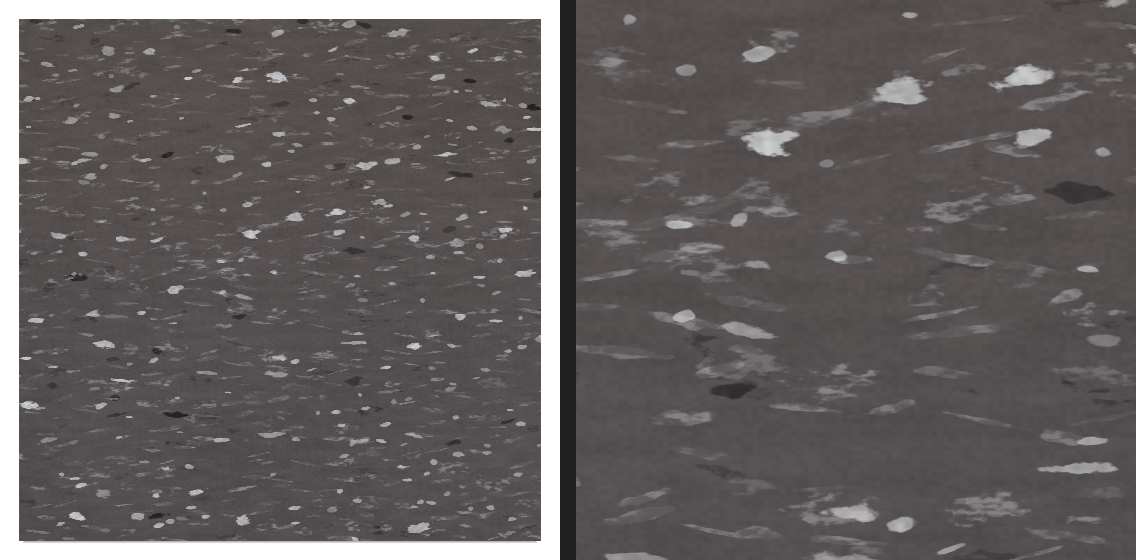
Left: the whole. Right: its middle third, enlarged.
Give the GLSL for this texture, as a three.js fragment shader.

```glsl
// Dark grey vinyl floor tile with horizontal pale and black flecks on a white ground.
varying vec2 vUv;

const vec3 WHITE = vec3(1.0);
const vec3 GROUND_DARK = vec3(0.295, 0.28, 0.285);
const vec3 GROUND_LIGHT = vec3(0.355, 0.335, 0.342);
const vec3 WARM_TINT = vec3(0.008, 0.0, -0.010);
const vec3 CHIP_PALE = vec3(0.84, 0.85, 0.86);
const vec3 SMEAR_GREY = vec3(0.66, 0.65, 0.66);
const vec3 CHIP_BLACK = vec3(0.11, 0.10, 0.105);
const vec3 SHADOW = vec3(0.72, 0.71, 0.71);
const float MARGIN = 0.034;

float hash(vec2 p) {
  return fract(sin(dot(p, vec2(127.1, 311.7))) * 43758.5453);
}

float noise(vec2 p) {
  vec2 i = floor(p);
  vec2 f = fract(p);
  f = f * f * (3.0 - 2.0 * f);
  float low = mix(hash(i), hash(i + vec2(1.0, 0.0)), f.x);
  float high = mix(hash(i + vec2(0.0, 1.0)), hash(i + vec2(1.0, 1.0)), f.x);
  return mix(low, high, f.y);
}

float fbm(vec2 p) {
  float sum = 0.0;
  float gain = 0.5;
  for (int i = 0; i < 4; i++) {
    sum += gain * noise(p);
    p = p * 2.03 + 17.3;
    gain *= 0.5;
  }
  return sum / 0.9375;
}

vec2 rotate(vec2 p, float angle) {
  float c = cos(angle);
  float s = sin(angle);
  return vec2(c * p.x + s * p.y, c * p.y - s * p.x);
}

// Coverage of ragged flecks scattered over a jittered grid; size is the half extent.
float flecks(vec2 p, vec2 cells, vec2 size, float density, float ragged, float seed) {
  vec2 home = floor(p * cells);
  float rough = ragged * (fbm(p * vec2(75.0, 150.0) + seed) - 0.5);
  float cover = 0.0;
  for (int j = -1; j <= 1; j++) {
    for (int i = -1; i <= 1; i++) {
      vec2 id = home + vec2(float(i), float(j));
      vec2 key = id + seed;
      vec2 jitter = 0.8 * (vec2(hash(key + 3.1), hash(key + 7.7)) - 0.5);
      vec2 center = (id + 0.5 + jitter) / cells;
      vec2 extent = size * mix(vec2(0.35), vec2(1.0), vec2(hash(key + 11.3), hash(key + 15.9)));
      float angle = 0.55 * (hash(key + 19.2) - 0.4);
      float d = length(rotate(p - center, angle) / extent) + rough;
      float tone = mix(0.4, 1.0, hash(key + 23.6));
      float present = step(hash(key), density);
      cover = max(cover, present * tone * (1.0 - smoothstep(0.72, 1.05, d)));
    }
  }
  return cover;
}

// Fine streaky mottling of the tile body.
vec3 ground(vec2 p) {
  float streaks = fbm(p * vec2(28.0, 95.0));
  float grain = noise(p * vec2(300.0, 380.0));
  float clouds = noise(p * 5.0 + 4.0);
  float tone = 0.5 + 0.9 * (streaks - 0.5) + 0.5 * (grain - 0.5) + 0.3 * (clouds - 0.5);
  vec3 color = mix(GROUND_DARK, GROUND_LIGHT, clamp(tone, -0.2, 1.3));
  return color + WARM_TINT * smoothstep(0.2, 0.8, p.y);
}

vec3 tile(vec2 p) {
  vec3 color = ground(p);
  float wisps = smoothstep(0.40, 0.72, fbm(p * vec2(110.0, 260.0) + 31.0));
  float mottle = mix(0.7, 1.0, noise(p * vec2(190.0, 260.0) + 9.0));

  // Dark smudges and black chips
  float smudge = flecks(p, vec2(13.0, 22.0), vec2(0.028, 0.010), 0.35, 1.6, 41.0);
  color = mix(color, CHIP_BLACK, 0.45 * smudge * wisps);
  float black = flecks(p, vec2(9.0, 15.0), vec2(0.022, 0.007), 0.22, 1.5, 57.0);
  color = mix(color, CHIP_BLACK, black * mottle);

  // Worn grey smears and thin scratches
  float smear = flecks(p, vec2(15.0, 26.0), vec2(0.034, 0.012), 0.45, 1.8, 5.0);
  color = mix(color, SMEAR_GREY, 0.60 * smear * wisps);
  float scratch = flecks(p, vec2(21.0, 44.0), vec2(0.030, 0.0042), 0.55, 1.5, 73.0);
  color = mix(color, SMEAR_GREY, 0.65 * scratch * mix(0.25, 1.0, wisps));

  // Bright chips, large and small
  float chip = flecks(p, vec2(13.0, 20.0), vec2(0.022, 0.0085), 0.32, 1.7, 91.0);
  float crumb = flecks(p, vec2(24.0, 36.0), vec2(0.011, 0.0048), 0.20, 1.4, 113.0);
  return mix(color, CHIP_PALE, max(chip, 0.85 * crumb) * mottle);
}

// Soft-edged mask of an axis-aligned box.
float box(vec2 p, vec2 center, vec2 halfSize, float soft) {
  vec2 d = abs(p - center) - halfSize;
  return 1.0 - smoothstep(-soft, soft, max(d.x, d.y));
}

void main() {
  vec2 middle = vec2(0.5);
  vec2 halfTile = vec2(0.5 - MARGIN);
  float shade = box(vUv, middle - vec2(0.0, 0.003), halfTile - vec2(0.008, 0.0), 0.002);
  vec3 color = mix(WHITE, SHADOW, shade);
  color = mix(color, tile(vUv), box(vUv, middle, halfTile, 0.001));
  gl_FragColor = vec4(color, 1.0);
}
```
